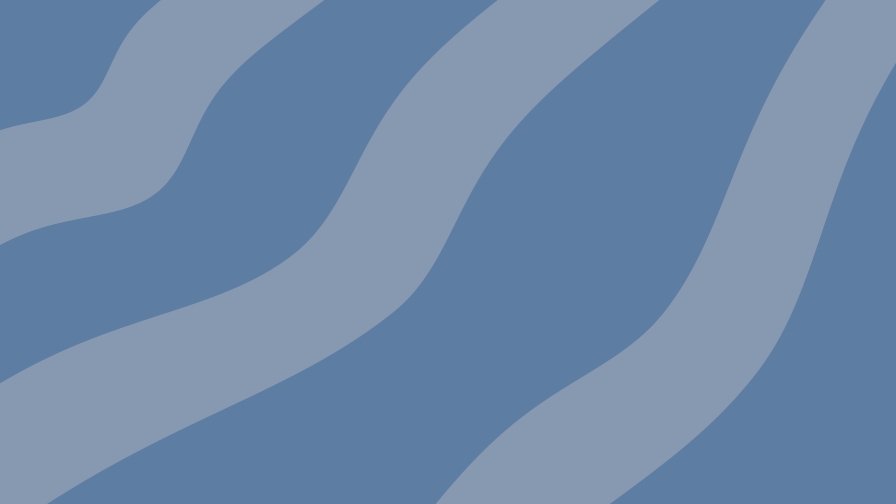
Reproduce this background procedurally as a Shadertoy shader.

```glsl
const vec3 DEEP_BLUE = vec3(0.369, 0.490, 0.639);
const vec3 PALE_BLUE = vec3(0.529, 0.600, 0.690);
const int BAND_COUNT = 3;

// A band edge is a straight line with one soft, lopsided swell
struct Edge {
    float offset;
    float slope;
    float height;  // of the swell
    float center;  // of the swell
    float rise;    // width before the center
    float fall;    // width after the center
};

const Edge UPPER[BAND_COUNT] = Edge[BAND_COUNT](
    Edge(0.269,  0.15, 0.111, -0.042, 0.185, 0.185),
    Edge(0.847,  0.14, 0.229,  0.069, 0.532, 0.428),
    Edge(1.843, -0.13, 0.185,  0.706, 0.426, 0.528));

const Edge LOWER[BAND_COUNT] = Edge[BAND_COUNT](
    Edge(0.547,  0.15, 0.157, -0.079, 0.255, 0.255),
    Edge(1.164,  0.11, 0.218,  0.162, 0.752, 0.421),
    Edge(2.095, -0.13, 0.245,  0.764, 0.752, 0.574));

float edgeCurve(Edge e, float along) {
    float d = along - e.center;
    float t = d / (d < 0.0 ? e.rise : e.fall);
    return e.offset + e.slope * along + e.height * exp(-t * t);
}

// Coverage of the area past an edge, smoothed over about one pixel
float pastEdge(Edge e, float along, float across, float pixel) {
    return smoothstep(-pixel, pixel, across - edgeCurve(e, along));
}

void mainImage(out vec4 fragColor, in vec2 fragCoord) {
    float pixel = 1.0 / iResolution.y;
    vec2 p = fragCoord * pixel;

    // Diagonal axes: along the bands and across them, from the top left
    float along = p.x + p.y - 1.0;
    float across = p.x - p.y + 1.0;

    float band = 0.0;
    for (int i = 0; i < BAND_COUNT; i++) {
        band += pastEdge(UPPER[i], along, across, pixel)
              - pastEdge(LOWER[i], along, across, pixel);
    }

    fragColor = vec4(mix(DEEP_BLUE, PALE_BLUE, clamp(band, 0.0, 1.0)), 1.0);
}
```
